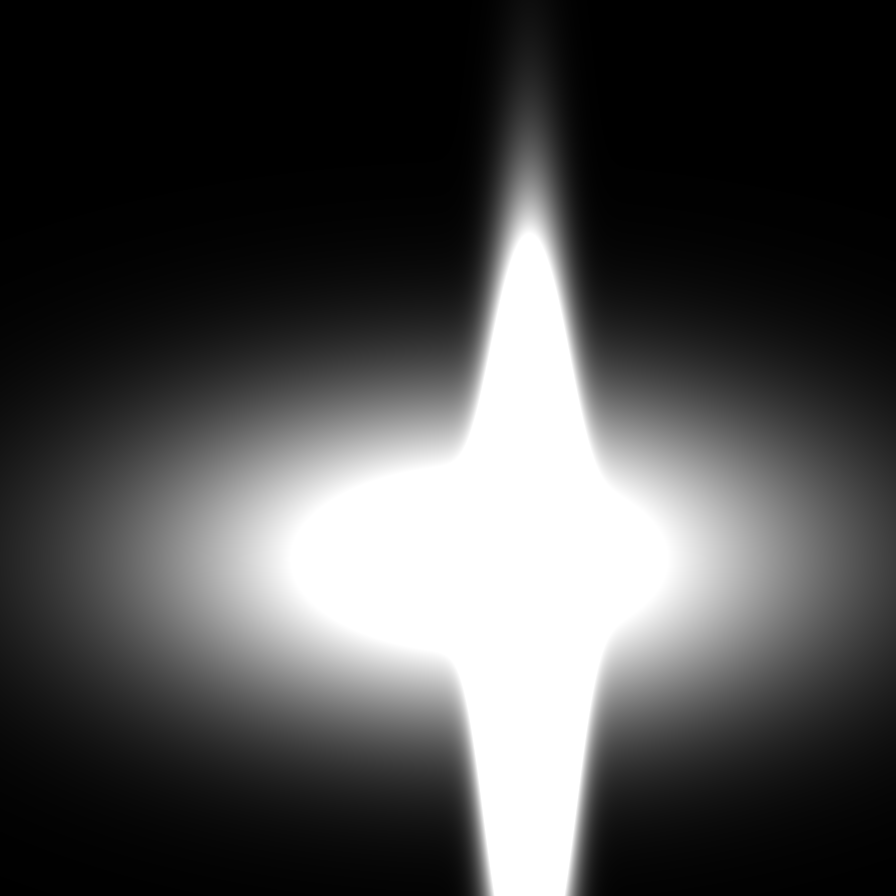
A WebGL 1 fragment shader for this background:

```glsl
precision highp float;

uniform vec2 u_resolution;

// Wide soft glow
const vec2 GLOW_CENTER = vec2(0.535, 0.376);
const vec2 GLOW_FALLOFF = vec2(8.4, 33.6);
const float GLOW_GAIN = 1.45;

// Tall narrow beam
const vec2 BEAM_CENTER = vec2(0.591, 0.310);
const vec2 BEAM_FALLOFF = vec2(800.0, 10.4);
const float BEAM_TAPER = 1.3;
const float BEAM_GAIN = 31.5;

const vec3 LIGHT_COLOR = vec3(1.0);

// Elliptical Gaussian light
float glow(vec2 p) {
  vec2 d = p - GLOW_CENTER;
  return GLOW_GAIN * exp(-dot(GLOW_FALLOFF, d * d));
}

// Gaussian across, with a slower fade along its length
float beam(vec2 p) {
  vec2 d = abs(p - BEAM_CENTER);
  vec2 spread = vec2(d.x * d.x, pow(d.y, BEAM_TAPER));
  return BEAM_GAIN * exp(-dot(BEAM_FALLOFF, spread));
}

void main() {
  vec2 uv = gl_FragCoord.xy / u_resolution;

  // Added light clips to a solid white core
  float light = min(glow(uv) + beam(uv), 1.0);
  gl_FragColor = vec4(LIGHT_COLOR * light, 1.0);
}
```
